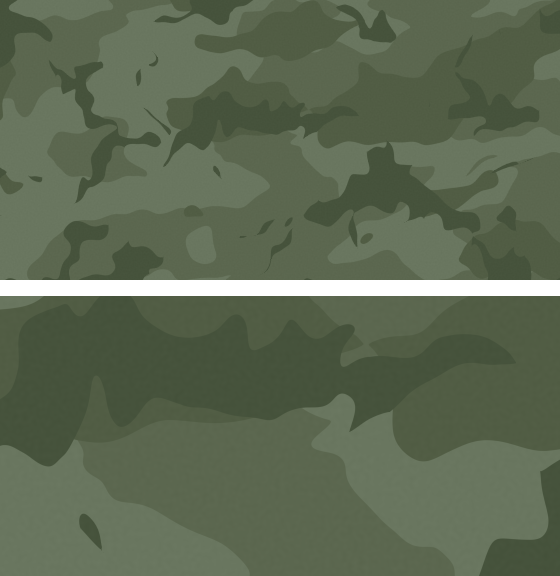
Top: the whole. Bottom: its middle third, enlarged.
Reproduce this pattern procedurally as a Shadertoy shader.

```glsl
// Muted green woodland camouflage: four flat tones in lobed, overlapping patches.

#define PATCH_FREQ   vec2(1.9, 3.5)  // large patches, wider than tall
#define BRANCH_FREQ  vec2(2.9, 3.7)  // clusters of the darkest shapes
#define LOBE_WARP    0.060           // waviness of the outlines
#define SLANT        0.14            // upward lean to the right
#define LIGHT_LEVEL  0.010
#define DARK_LEVEL   0.120
#define BRANCH_LEVEL 0.058
#define EDGE_PIXELS  1.4
#define GRAIN        0.012

const vec3 LIGHT_SAGE  = vec3(0.412, 0.463, 0.373);
const vec3 MID_GREEN   = vec3(0.358, 0.404, 0.310);
const vec3 DARK_GREEN  = vec3(0.318, 0.364, 0.267);
const vec3 DEEP_FOREST = vec3(0.274, 0.324, 0.234);

vec2 hash2(vec2 cell) {
    vec3 h = fract(cell.xyx * vec3(0.1031, 0.1030, 0.0973));
    h += dot(h, h.yzx + 33.33);
    return fract((h.xx + h.yz) * h.zy);
}

float cornerSlope(vec2 cell, vec2 corner, vec2 f) {
    return dot(hash2(cell + corner) * 2.0 - 1.0, f - corner);
}

// Smooth gradient noise centred on zero
float noise(vec2 p) {
    vec2 i = floor(p), f = p - i;
    vec2 u = f * f * f * (f * (f * 6.0 - 15.0) + 10.0);
    float bottom = mix(cornerSlope(i, vec2(0, 0), f), cornerSlope(i, vec2(1, 0), f), u.x);
    float top    = mix(cornerSlope(i, vec2(0, 1), f), cornerSlope(i, vec2(1, 1), f), u.x);
    return mix(bottom, top, u.y);
}

// Bends coordinates so that outlines become rounded lobes
vec2 warp(vec2 p, float freq, float seed) {
    vec2 q = p * freq + seed;
    return p + LOBE_WARP * vec2(noise(q), noise(q.yx + 57.3))
             + LOBE_WARP * 1.8 * vec2(noise(q * 0.45 + 21.7), noise(q * 0.45 + 83.1));
}

// Broad, horizontal patches with smaller bays and islands
float patches(vec2 p, float seed) {
    vec2 q = warp(p, 9.0, seed) * PATCH_FREQ + seed;
    return noise(q) + 0.42 * noise(q * 2.3 + 11.9) + 0.07 * noise(q * 5.1 + 37.2);
}

// Compact clusters drawn out into fingers along noise ridges
float branches(vec2 p, float seed) {
    vec2 q = warp(p, 11.0, seed);
    float cluster = noise(q * BRANCH_FREQ + seed);
    float ridge = abs(noise(q * vec2(5.4, 4.8) + seed + 41.6));
    float fingers = noise(q * vec2(12.5, 10.5) + seed + 9.4);
    return 0.9 * cluster - 0.9 * ridge + 0.28 * fingers;
}

// Antialiased mask of the region where the field is positive
float cover(float field) {
    float slope = length(vec2(dFdx(field), dFdy(field)));
    return smoothstep(-0.5, 0.5, field / max(EDGE_PIXELS * slope, 1e-5));
}

void mainImage(out vec4 fragColor, in vec2 fragCoord) {
    vec2 p = fragCoord / iResolution.y;
    vec2 slanted = p - vec2(0.0, SLANT * p.x);

    // Layers from back to front
    vec3 color = MID_GREEN;
    color = mix(color, LIGHT_SAGE,  cover(patches(slanted, 17.4) - LIGHT_LEVEL));
    color = mix(color, DARK_GREEN,  cover(patches(slanted, 63.8) - DARK_LEVEL));
    color = mix(color, DEEP_FOREST, cover(branches(p, 29.5) - BRANCH_LEVEL));

    // Faint cloth grain
    color += GRAIN * noise(p * 150.0);
    fragColor = vec4(color, 1.0);
}
```
